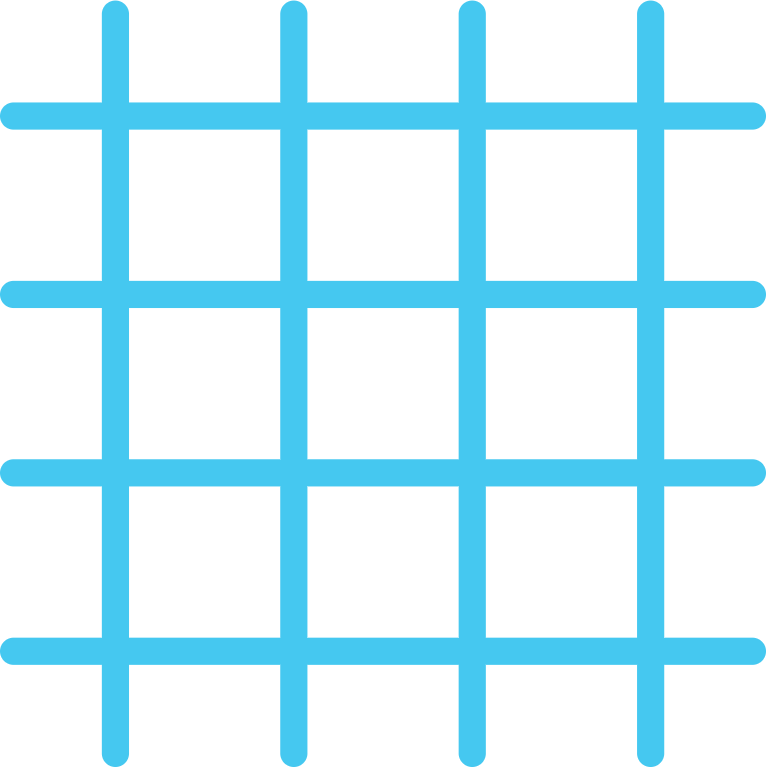
Reproduce this pattern procedurally as a WebGL 2 fragment shader.

```glsl
#version 300 es
precision highp float;

uniform vec2 u_resolution;
out vec4 outColor;

// Distance to the nearest of four round-capped bars running along y
float barsDistance(vec2 p, float firstBar, float capLow, float capHigh) {
    float pitch = 0.2323;
    float index = clamp(round((p.x - firstBar) / pitch), 0.0, 3.0);
    vec2 nearest = vec2(firstBar + index * pitch, clamp(p.y, capLow, capHigh));
    return length(p - nearest) - 0.0177;
}

void main() {
    vec2 uv = gl_FragCoord.xy / u_resolution;
    float pixel = 1.0 / min(u_resolution.x, u_resolution.y);

    // Vertical and horizontal bars joined into one grid
    float vertical = barsDistance(uv, 0.1503, 0.0190, 0.9816);
    float horizontal = barsDistance(uv.yx, 0.1520, 0.0177, 0.9797);
    float grid = min(vertical, horizontal);

    // Flat fill with a one-pixel soft edge
    vec3 white = vec3(1.0);
    vec3 skyBlue = vec3(0.27, 0.784, 0.941);
    float coverage = clamp(0.5 - grid / pixel, 0.0, 1.0);
    outColor = vec4(mix(white, skyBlue, coverage), 1.0);
}
```
